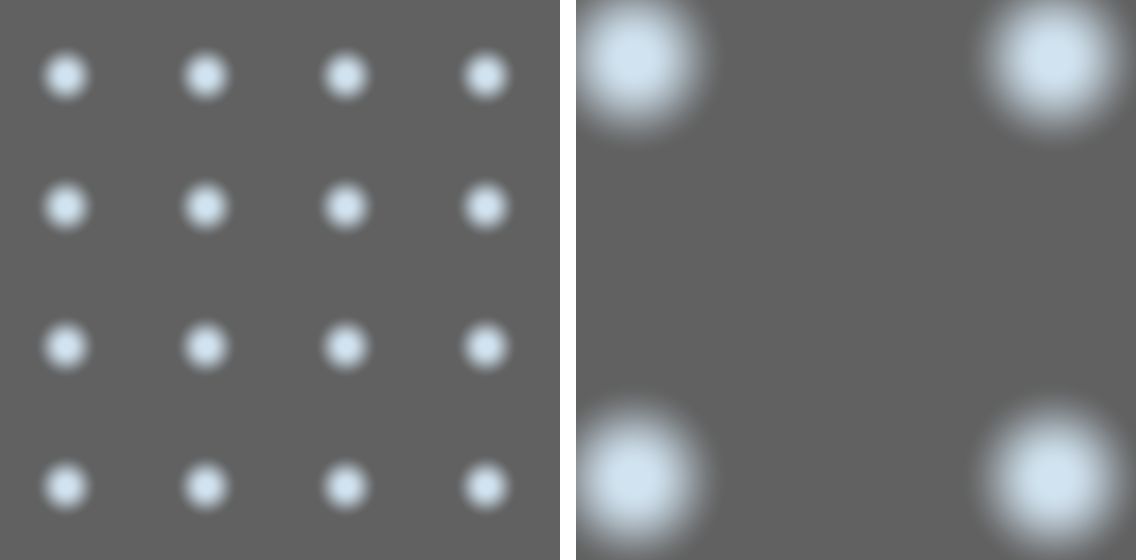
Left, the full canvas; right, a detail of the centre.
This pattern is drawn by a Shadertoy shader. Its source:

```glsl
// Soft pale-blue dots on flat grey, four across and four down.
// The canvas is split into square cells; each holds one blurred disc
// shaded by distance, and the top row sits slightly low.

float softDot(vec2 offset) {
    // Slightly taller than wide, with a wide smooth falloff
    float radius = length(offset * vec2(1.01, 0.98));
    return 1.0 - smoothstep(0.008, 0.057, radius);
}

void mainImage(out vec4 fragColor, in vec2 fragCoord) {
    vec2 uv = fragCoord / iResolution.xy;

    // Cells a quarter of the canvas wide, centred on the dots
    vec2 grid = (uv - vec2(0.118, 0.1317)) * 4.0 + 0.5;
    vec2 local = (fract(grid) - 0.5) / 4.0;

    // Lower the top row
    float row = floor(grid.y);
    local.y += 0.017 * step(2.5, row);

    // Blend the dots over the ground
    vec3 ground = vec3(0.38);
    vec3 paleBlue = vec3(0.82, 0.89, 0.94);
    fragColor = vec4(mix(ground, paleBlue, softDot(local)), 1.0);
}
```
